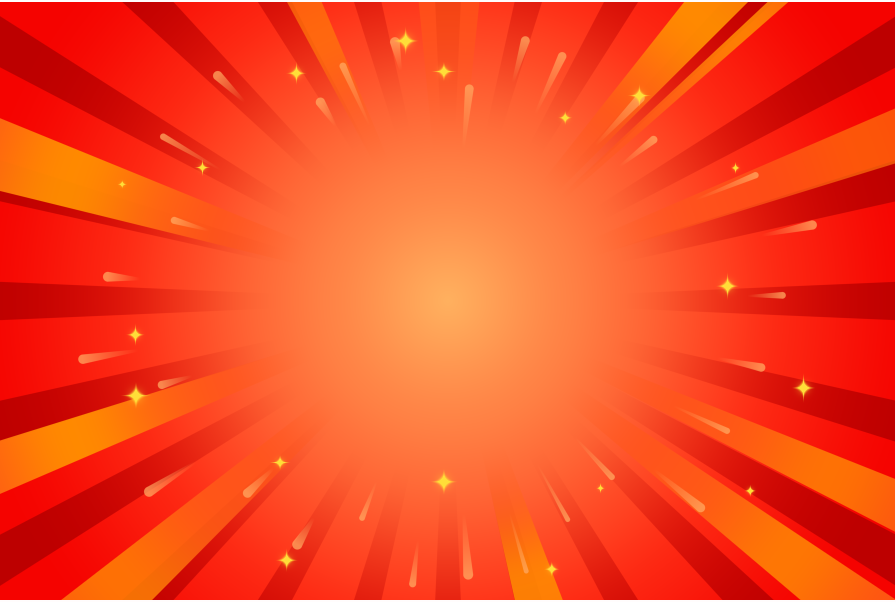
A Shadertoy shader for this background:

```glsl
// Red and orange sunburst with a warm central glow, radial streaks and sparkles.

const vec3 GLOW_CORE = vec3(1.0, 0.69, 0.37);
const vec3 GLOW_MID = vec3(1.0, 0.47, 0.25);
const vec3 FIELD_RED = vec3(1.0, 0.19, 0.09);
const vec3 CORNER_RED = vec3(0.96, 0.01, 0.0);
const vec3 RAY_DARK = vec3(0.73, 0.0, 0.0);
const vec3 RAY_WARM = vec3(1.0, 0.34, 0.10);
const vec3 RAY_GOLD = vec3(1.0, 0.56, 0.0);
const vec3 STREAK_PEACH = vec3(1.0, 0.66, 0.38);
const vec3 SPARK_YELLOW = vec3(1.0, 0.87, 0.22);
const vec3 FRAME_WHITE = vec3(1.0, 0.99, 0.99);

const float RAY_PERIOD = 15.0;      // degrees between dark rays
const float RAY_HALF_WIDTH = 2.45;  // degrees
const float STREAK_COUNT = 29.0;
const float SPARK_COUNT = 18.0;
const float TAU = 6.28319;

// Golden rays: centre angle, half width (degrees), brightest radius, strength
const int GOLD_COUNT = 11;
const vec4 GOLD_RAYS[GOLD_COUNT] = vec4[](
    vec4(20.2, 3.1, 0.75, 0.55), vec4(48.3, 3.4, 0.63, 1.0),
    vec4(42.2, 0.9, 0.66, 0.9), vec4(89.8, 5.8, 0.55, 0.2),
    vec4(115.6, 2.7, 0.50, 0.6), vec4(162.0, 4.2, 0.66, 1.0),
    vec4(200.3, 3.0, 0.66, 1.0), vec4(221.5, 3.8, 0.72, 0.8),
    vec4(286.8, 4.2, 0.50, 0.9), vec4(323.0, 3.3, 0.71, 0.85),
    vec4(335.5, 2.8, 0.70, 0.8));

float hash(float n) {
    return fract(sin(n * 12.9898 + 4.137) * 4375.85);
}

vec2 polar(float angle, float radius) {
    return radius * vec2(cos(angle), sin(angle));
}

// Angular wedge with an edge of constant width on screen
float wedge(float offset, float halfWidth, float radius, float pixel) {
    float edge = radians(halfWidth - abs(offset)) * radius;
    return smoothstep(-pixel, pixel, edge);
}

vec3 radialGlow(float r) {
    vec3 color = mix(GLOW_CORE, GLOW_MID, smoothstep(-0.12, 0.30, r) * 1.25 - 0.25);
    color = mix(color, FIELD_RED, smoothstep(0.20, 0.58, r));
    return mix(color, CORNER_RED, smoothstep(0.45, 0.82, r));
}

// Round head at the outer end, thinning and fading toward the centre
float streak(vec2 p, float angle, float tip, float len, float width, float pixel) {
    vec2 axis = polar(angle, 1.0);
    float along = dot(p, axis);
    float t = clamp((along - tip + len) / len, 0.0, 1.0);
    float d = length(p - axis * (tip - len + t * len)) - width * mix(0.25, 1.0, t);
    return smoothstep(pixel, -pixel, d) * t;
}

// Four-pointed star with a soft halo
float sparkle(vec2 q, float size) {
    q = abs(q) / size;
    float star = sqrt(q.x) + sqrt(q.y);
    float halo = 0.35 * exp(-5.0 * dot(q, q));
    return clamp(smoothstep(1.1, 0.6, star) + halo, 0.0, 1.0);
}

void mainImage(out vec4 fragColor, in vec2 fragCoord) {
    vec2 uv = fragCoord / iResolution.xy;
    vec2 p = (fragCoord - 0.5 * iResolution.xy) / iResolution.y;
    float pixel = 0.7 / iResolution.y;
    float r = length(p);
    float angle = degrees(atan(p.y, p.x + 1e-6));

    vec3 color = radialGlow(r);

    // Evenly spaced dark rays, growing stronger outward
    float rayOffset = mod(angle + 0.5 * RAY_PERIOD, RAY_PERIOD) - 0.5 * RAY_PERIOD;
    float dark = wedge(rayOffset, RAY_HALF_WIDTH, r, pixel);
    color = mix(color, RAY_DARK, dark * smoothstep(0.27, 0.82, r) * 0.95);

    // Golden rays, each with its own bright band
    for (int i = 0; i < GOLD_COUNT; i++) {
        vec4 ray = GOLD_RAYS[i];
        float offset = mod(angle - ray.x + 180.0, 360.0) - 180.0;
        float mask = wedge(offset, ray.y, r, pixel) * smoothstep(0.24, 0.48, r);
        float band = (r - ray.z) / 0.14;
        vec3 gold = mix(RAY_WARM, RAY_GOLD, exp(-band * band) * ray.w);
        color = mix(color, gold, mask * mix(0.4, 0.95, ray.w));
    }

    // Streaks scattered around the glow
    for (float i = 0.0; i < STREAK_COUNT; i++) {
        float a = (i + 0.5 * hash(i) - 0.25) * TAU / STREAK_COUNT;
        float tip = 0.40 + 0.08 * cos(2.0 * a) + 0.16 * hash(i + 40.0);
        float len = mix(0.045, 0.11, hash(i + 80.0));
        float width = mix(0.004, 0.0085, hash(i + 120.0));
        color = mix(color, STREAK_PEACH, 0.75 * streak(p, a, tip, len, width, pixel));
    }

    // Sparkles of mixed size
    for (float i = 0.0; i < SPARK_COUNT; i++) {
        float a = (i + 0.8 * hash(i + 200.0) - 0.2) * TAU / SPARK_COUNT;
        float ring = 0.36 + 0.08 * cos(2.0 * a) + 0.2 * hash(i + 240.0);
        float size = mix(0.010, 0.028, hash(i + 280.0));
        color = mix(color, SPARK_YELLOW, sparkle(p - polar(a, ring), size));
    }

    // Thin pale frame on the top, bottom and right
    float frame = max(max(step(0.9975, uv.y), step(uv.y, 0.004)), step(0.9985, uv.x));
    fragColor = vec4(mix(color, FRAME_WHITE, frame), 1.0);
}
```
